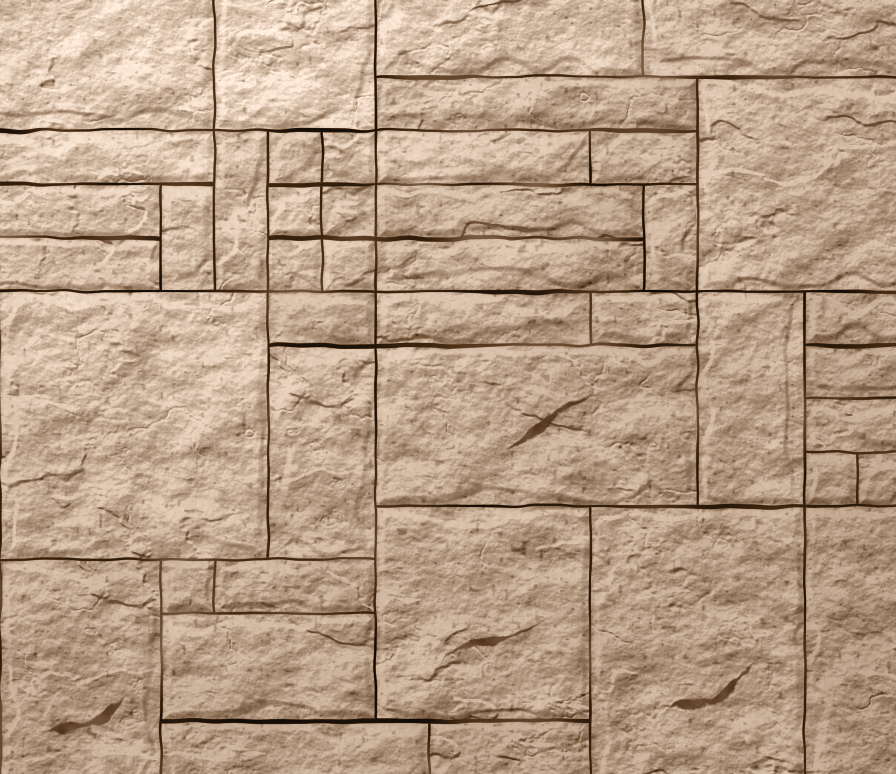
Write a WebGL 1 fragment shader that draws this texture.

```glsl
precision highp float;
uniform vec2 u_resolution;

#define UNITS_ACROSS 16.7
#define PITCH 4.0
#define WHOLE_SHARE 0.6
#define JOINT_WIDTH 0.022
#define RELIEF 0.096
#define LEDGE_HEIGHT 0.22
#define SCAR_SHARE 0.5
#define BASE_TONE 0.714
#define GLOW 0.19

float hash(vec2 p) {
  vec3 q = fract(p.xyx * 0.1031);
  q += dot(q, q.yzx + 33.33);
  return fract((q.x + q.y) * q.z);
}

float noise(vec2 p) {
  vec2 i = floor(p), f = fract(p);
  f = f * f * (3.0 - 2.0 * f);
  return mix(mix(hash(i), hash(i + vec2(1, 0)), f.x),
             mix(hash(i + vec2(0, 1)), hash(i + 1.0), f.x), f.y);
}

float fbm(vec2 p) {
  float sum = 0.0, amp = 0.5;
  for (int i = 0; i < 5; i++) {
    sum += amp * noise(p);
    p = mat2(1.68, 1.26, -1.26, 1.68) * p + 7.3;
    amp *= 0.5;
  }
  return sum;
}

// Panels: a grid whose lines run on alternately across and up, each shifted
float shift(vec2 vertex) { return floor(hash(vertex + 3.0) * 3.0) - 1.0; }

vec4 panelBounds(vec2 c) {
  vec2 right = c + vec2(1, 0), top = c + vec2(0, 1), far = c + 1.0;
  vec4 s = mod(c.x + c.y, 2.0) > 0.5
    ? vec4(shift(c), shift(right), shift(far), shift(top))
    : vec4(shift(top), shift(c), shift(right), shift(far));
  return PITCH * vec4(c, far) + s;
}

// Stone bounds (low corner, high corner): find the panel, then cut it up
vec4 stoneBounds(vec2 p) {
  vec2 cell = floor(p / PITCH);
  vec4 b = vec4(0.0);
  for (int y = -1; y <= 1; y++)
    for (int x = -1; x <= 1; x++) {
      vec4 c = panelBounds(cell + vec2(x, y));
      if (all(greaterThanEqual(p, c.xy)) && all(lessThan(p, c.zw))) b = c;
    }
  vec2 size = b.zw - b.xy;
  if (size.x * size.y < 26.0 && hash(b.xy + 51.0) < WHOLE_SHARE) return b;
  for (int k = 0; k < 4; k++) {
    size = b.zw - b.xy;
    float pick = hash(b.xy + 3.7 * b.zw);
    vec2 cut = b.xy + 1.0 + floor(hash(b.zw + 5.3 * b.xy) * (size - 1.0));
    bool rows = size.y > 1.5 && pick < (size.x < 1.5 ? 0.25 : 0.6);
    bool columns = !rows && size.x > 1.5 && pick > 0.72;
    if (rows) { if (p.y < cut.y) b.w = cut.y; else b.y = cut.y; }
    if (columns) { if (p.x < cut.x) b.z = cut.x; else b.x = cut.x; }
  }
  return b;
}

float edgeDistance(vec2 p, vec4 b) {
  vec2 d = min(p - b.xy, b.zw - p);
  return min(d.x, d.y);
}

// Cleft face: grain, fine fissures, broken ledges and chipped edges
float height(vec2 p, vec4 b) {
  vec2 q = p + 13.0 * hash(b.xy + b.zw);
  float grain = fbm(q * vec2(1.3, 1.6));
  float fissure = 1.0 - smoothstep(0.0, 0.035, abs(fbm(q * vec2(0.8, 1.0) + 70.0) - 0.47));
  fissure *= smoothstep(0.45, 0.75, noise(q * 1.1 + 25.0));
  float level = 3.2 * fbm(q * vec2(0.4, 0.7) + 40.0);
  float ledge = floor(level) + smoothstep(0.88, 1.0, fract(level));
  float broken = smoothstep(0.42, 0.7, noise(q * 0.8 + 9.0));
  float chip = 0.6 * max(0.0, noise(q * 1.6) - 0.45) + 0.15 * grain;
  float face = smoothstep(-0.04, 0.12, edgeDistance(p, b) - chip);
  return grain - 0.07 * fissure + LEDGE_HEIGHT * ledge * broken + 0.2 * face;
}

// Dark curved gash rising to the right, on some large stones
float scar(vec2 p, vec4 b) {
  vec2 size = b.zw - b.xy;
  float seed = hash(b.zw + 19.0);
  if (min(size.x, size.y) < 2.5 || seed > SCAR_SHARE) return 0.0;
  vec2 c = p - mix(b.xy, b.zw, vec2(0.55, 0.35 + 0.5 * seed));
  c = mat2(0.89, -0.45, 0.45, 0.89) * c;
  c.y += 0.14 * sin(c.x * 2.6 + 9.0 * seed) + 0.3 * (fbm(p * 2.0) - 0.5);
  float taper = 1.0 - c.x * c.x / 1.3;
  float thick = 0.13 * taper * (0.1 + noise(p * 2.5));
  return clamp((thick - abs(c.y)) / 0.04, 0.0, 1.0);
}

// Warm sandstone colour for a lightness; highlights are paler
vec3 sandstone(float tone) {
  float warmth = smoothstep(-0.05, 0.36, tone) * (1.1 - 0.38 * pow(max(tone, 0.0), 4.0));
  return tone - vec3(0.0, 0.105, 0.2) * warmth;
}

void main() {
  vec2 uv = gl_FragCoord.xy / u_resolution;
  float pixel = UNITS_ACROSS / u_resolution.x;
  vec2 p = gl_FragCoord.xy * pixel + 40.0;
  p += 0.05 * (vec2(noise(p * 2.5), noise(p * 2.5 + 31.0)) - 0.5);
  vec4 stone = stoneBounds(p);
  vec2 size = stone.zw - stone.xy;

  // Light from the upper left
  vec2 toLight = vec2(-0.45, 0.89) * 0.035;
  float slope = (height(p, stone) - height(p + toLight, stone)) / 0.035;
  vec2 fromLamp = (uv - vec2(0.18, 1.0)) * vec2(1.5, 1.7);
  float tone = BASE_TONE + GLOW * exp(-dot(fromLamp, fromLamp)) - 0.03 * uv.x;
  tone += RELIEF * clamp(slope, -3.4, 1.0);
  tone += 0.05 * (hash(stone.xy + 77.0) - 0.5) + 0.08 * (fbm(p * 0.8 + 5.0) - 0.48);
  tone -= 0.03 * step(min(size.x, size.y), 1.5);

  // Fine pits and flecks
  tone -= 0.16 * smoothstep(0.78, 1.0, noise(p * vec2(9.0, 12.0)));
  tone += 0.05 * (noise(p * 19.0 + 11.0) - 0.46);
  tone = mix(tone, 0.27 + 0.14 * noise(p * 6.0), 0.9 * scar(p, stone));

  // Joints, wider below overhanging stones
  float edge = edgeDistance(p, stone);
  float overhang = 0.04 * smoothstep(0.5, 0.9, noise(p * vec2(0.5, 1.0) + 60.0));
  float gap = min(edge, stone.w - p.y - overhang);
  tone -= 0.07 * exp(-max(gap, 0.0) / 0.05);
  float joint = 1.0 - smoothstep(JOINT_WIDTH - 0.7 * pixel, JOINT_WIDTH + 0.7 * pixel, gap);
  tone = mix(tone, mix(0.04, 0.48, noise(p * 0.9 + 20.0)), joint);

  gl_FragColor = vec4(clamp(sandstone(tone), 0.0, 1.0), 1.0);
}
```
